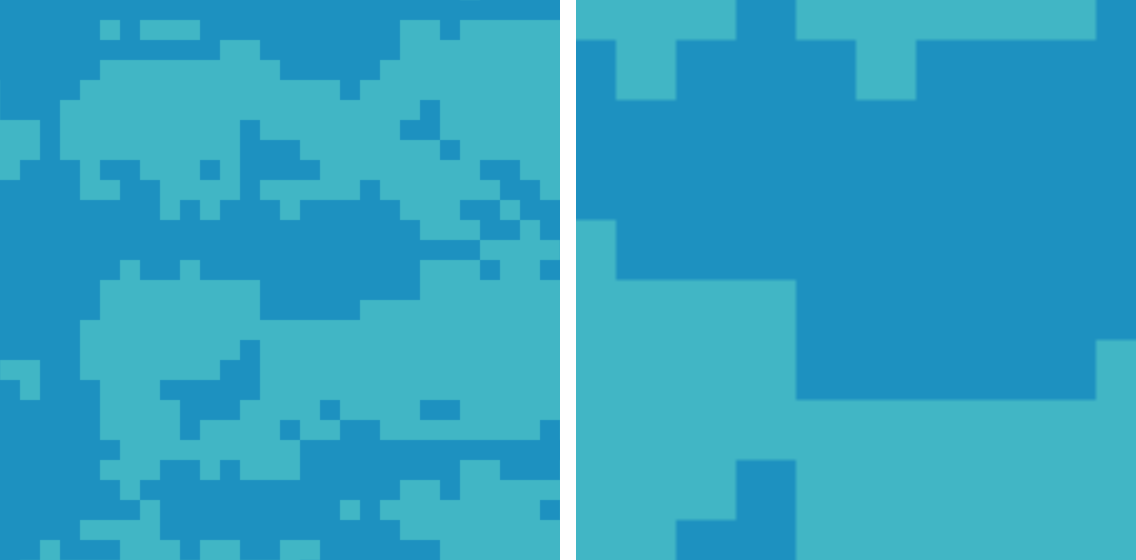
Left, the full canvas; right, a detail of the centre.
A three.js fragment shader for this pattern:

```glsl
varying vec2 vUv;

const vec3 TEAL = vec3(0.255, 0.714, 0.773);
const vec3 BLUE = vec3(0.114, 0.569, 0.753);
const float CELLS = 28.0;             // blocks across the canvas
const float EDGE = 0.0012;            // half width of the soft block edge
const vec2 NOISE_SCALE = vec2(3.1, 4.7);
const float NOISE_AMOUNT = 0.55;
const float ROUGHNESS = 0.76;         // gain from octave to octave
const float BAND_PERIOD = 0.42;
const float BAND_CENTER = 0.35;
const float BAND_AMOUNT = 0.19;
const float TILT = 0.32;              // more teal toward the right
const float BIAS = 0.005;
const float TAU = 6.2831853;

vec2 gradientAt(vec2 p) {
  float angle = TAU * fract(sin(dot(p, vec2(127.1, 311.7))) * 43758.55);
  return vec2(cos(angle), sin(angle));
}

float gradientNoise(vec2 p) {
  vec2 i = floor(p);
  vec2 f = fract(p);
  vec2 u = f * f * f * (f * (f * 6.0 - 15.0) + 10.0);
  vec2 e = vec2(1.0, 0.0);
  float low = mix(dot(gradientAt(i), f),
                  dot(gradientAt(i + e.xy), f - e.xy), u.x);
  float high = mix(dot(gradientAt(i + e.yx), f - e.yx),
                   dot(gradientAt(i + e.xx), f - e.xx), u.x);
  return mix(low, high, u.y);
}

float fbm(vec2 p) {
  float sum = 0.0;
  float amplitude = 1.0;
  for (int i = 0; i < 4; i++) {
    sum += amplitude * gradientNoise(p);
    p = p * 2.03 + vec2(17.3, 9.1);
    amplitude *= ROUGHNESS;
  }
  return sum;
}

// 1 for a teal block, 0 for a blue one
float blockTone(vec2 cell) {
  vec2 p = (cell + 0.5) / CELLS;
  float bands = cos(TAU * (p.y - BAND_CENTER) / BAND_PERIOD);
  float field = BAND_AMOUNT * bands + TILT * (p.x - 0.5) + BIAS;
  field += NOISE_AMOUNT * fbm(p * NOISE_SCALE + 3.7);
  return step(0.0, field);
}

void main() {
  // Blend the four nearest blocks across their narrow shared edges
  vec2 p = vUv * CELLS - 0.5;
  vec2 cell = floor(p);
  vec2 blend = clamp((fract(p) - 0.5) / (2.0 * EDGE * CELLS) + 0.5, 0.0, 1.0);
  float low = mix(blockTone(cell), blockTone(cell + vec2(1.0, 0.0)), blend.x);
  float high = mix(blockTone(cell + vec2(0.0, 1.0)), blockTone(cell + 1.0), blend.x);
  gl_FragColor = vec4(mix(BLUE, TEAL, mix(low, high, blend.y)), 1.0);
}
```
